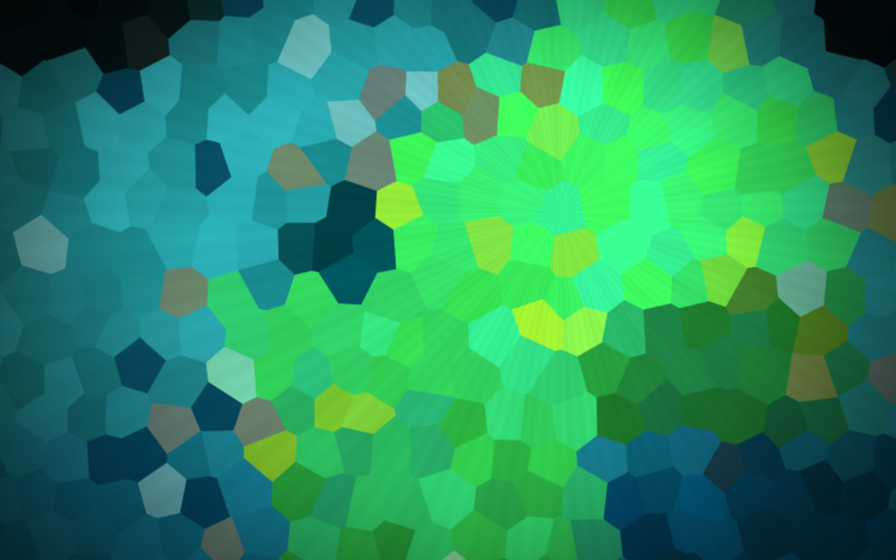
This background is drawn by a Shadertoy shader. Its source:

```glsl
// A mosaic of irregular Voronoi cells: a bright green mass over a teal field.
// Each cell takes one flat colour from its site position and a hash; a smooth
// vignette and faint radial streaks are then laid over the whole canvas.

#define ROWS 13.5
#define JITTER 0.62
#define TEAL vec3(0.18, 0.68, 0.71)
#define DEEP_TEAL vec3(0.06, 0.45, 0.46)
#define NAVY vec3(0.00, 0.23, 0.34)
#define GREEN vec3(0.24, 0.98, 0.34)
#define MINT vec3(0.22, 0.98, 0.64)
#define LIME vec3(0.68, 0.98, 0.20)
#define MAUVE vec3(0.42, 0.47, 0.48)
#define STREAKS 0.025

vec3 hash3(vec2 p) {
    vec3 q = fract(vec3(p.xyx) * vec3(0.1031, 0.1030, 0.0973) + 0.37);
    q += dot(q, q.yxz + 33.33);
    return fract((q.xxy + q.yzz) * q.zyx);
}

// Soft elliptical patch: 1 inside, 0 outside.
float patchMask(vec2 p, vec2 center, vec2 radius) {
    return 1.0 - smoothstep(0.75, 1.1, length((p - center) / radius));
}

// Signed horizontal depth inside the green mass.
float greenDepth(vec2 p) {
    float upperLeft = mix(0.65, 1.02, smoothstep(0.64, 1.02, p.y));
    float lowerLeft = 0.40 + 0.09 * (1.0 - smoothstep(0.17, 0.25, p.y));
    float left = p.y > 0.47 ? upperLeft : lowerLeft;
    float upperRight = mix(1.54, 1.33, smoothstep(0.68, 0.98, p.y));
    float right = p.y > 0.22 ? upperRight : 1.07;
    return min(p.x - left, right - p.x);
}

vec2 siteOf(vec2 id) {
    vec2 stagger = vec2(0.5 * mod(id.y, 2.0), 0.0);
    return id + 0.5 + stagger + JITTER * (hash3(id).xy - 0.5);
}

vec3 cellColor(vec2 id) {
    vec2 p = siteOf(id) / ROWS;
    vec3 rnd = hash3(id + 71.0);
    vec3 alt = hash3(id + 139.0);

    // Teal field, bluer toward the bottom
    vec3 field = mix(DEEP_TEAL, TEAL, 0.25 + 0.75 * rnd.x);
    float glow = patchMask(p, vec2(0.48, 0.73), vec2(0.42, 0.38));
    field *= 0.88 + 0.18 * glow;
    field = mix(field, NAVY * 1.5, 0.5 * (1.0 - smoothstep(0.10, 0.32, p.y)));
    field = mix(field, NAVY, 0.8 * step(0.90, rnd.z));

    // Green mass, brightest upper right of the middle
    vec3 mass = mix(GREEN, MINT, rnd.x);
    mass = mix(mass, LIME, step(0.87, rnd.y) * (0.5 + 0.5 * rnd.z));
    float bright = exp(-3.0 * dot(p - vec2(1.08, 0.75), p - vec2(1.08, 0.75)));
    mass *= mix(0.80, 1.05, bright) * (0.90 + 0.12 * alt.y);
    mass *= 1.0 - 0.42 * patchMask(p, vec2(1.38, 0.31), vec2(0.34, 0.20));
    mass *= 1.0 - 0.25 * alt.z * (1.0 - smoothstep(0.15, 0.42, p.y));

    float depth = greenDepth(p);
    vec3 color = mix(field, mass, smoothstep(-0.015, 0.015, depth));

    // Muted cells gather along the rim, pale ones are scattered
    float rim = exp(-abs(depth) * 14.0);
    color = mix(color, mix(MAUVE, vec3(0.52, 0.55, 0.24), alt.y),
                0.85 * step(1.0 - 0.20 * rim, alt.x));
    color = mix(color, vec3(0.62, 0.85, 0.83), 0.6 * step(alt.x, 0.025));

    // Dark groups of cells
    float dark = patchMask(p, vec2(0.61, 0.57), vec2(0.085, 0.115));
    color = mix(color, vec3(0.00, 0.29, 0.32) * (0.6 + 0.8 * rnd.x), dark);
    float night = patchMask(p, vec2(0.10, 1.03), vec2(0.32, 0.16));
    night = max(night, patchMask(p, vec2(1.58, 1.0), vec2(0.15, 0.15)));
    color *= 1.0 - 0.85 * night;
    float lowRight = patchMask(p, vec2(1.34, 0.06), vec2(0.30, 0.16));
    color = mix(color, NAVY * (0.6 + rnd.y), 0.75 * lowRight);
    return color;
}

void mainImage(out vec4 fragColor, in vec2 fragCoord) {
    vec2 p = fragCoord / iResolution.y;
    vec2 uv = fragCoord / iResolution.xy;
    vec2 g = p * ROWS;

    // Two nearest sites
    vec2 nearId = vec2(0.0), nextId = vec2(0.0);
    vec2 nearTo = vec2(9.0), nextTo = vec2(9.0);
    for (int j = -2; j <= 2; j++)
    for (int i = -2; i <= 2; i++) {
        vec2 id = floor(g) + vec2(i, j);
        vec2 to = siteOf(id) - g;
        if (dot(to, to) < dot(nearTo, nearTo)) {
            nextTo = nearTo; nextId = nearId;
            nearTo = to; nearId = id;
        } else if (dot(to, to) < dot(nextTo, nextTo)) {
            nextTo = to; nextId = id;
        }
    }

    // Smooth border between the two cells
    float border = dot(0.5 * (nearTo + nextTo), normalize(nextTo - nearTo));
    float pixel = ROWS / iResolution.y;
    float cover = clamp(0.5 + 0.5 * border / pixel, 0.5, 1.0);
    vec3 color = mix(cellColor(nextId), cellColor(nearId), cover);

    // Radial streaks and vignette
    vec2 ray = p - vec2(1.0, 0.62);
    float angle = atan(ray.y, ray.x);
    color *= 1.0 + STREAKS * sin(angle * 67.0) * sin(angle * 41.0 + 1.3);
    float radius = length((uv - 0.5) * vec2(2.0, 1.6));
    color *= 1.0 - 0.75 * smoothstep(0.5, 1.5, radius);
    fragColor = vec4(clamp(color, 0.0, 1.0), 1.0);
}
```
